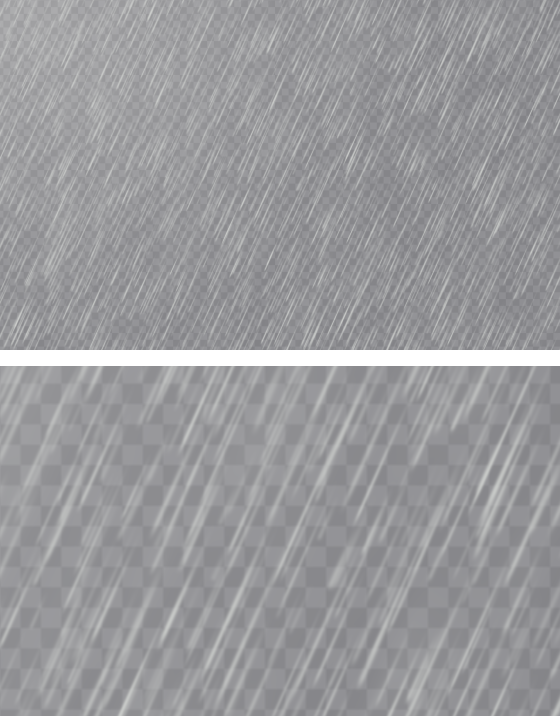
Top: the whole. Bottom: its middle third, enlarged.
A Shadertoy shader for this texture:

```glsl
// Slanted pale rain streaks over a softly lit grey checkerboard.

const float CHECK_SIZE = 0.0194;
const float CHECK_SOFTNESS = 0.0013;
const float CHECK_CONTRAST = 0.022;
const vec3 LIGHT_GREY = vec3(0.650, 0.650, 0.658);
const vec3 DARK_GREY = vec3(0.533, 0.533, 0.549);

const vec3 RAIN_COLOR = vec3(0.845, 0.855, 0.840);
const float RAIN_ANGLE = 0.42;     // lean from the vertical, in radians
const int RAIN_LAYERS = 8;
const float FAR_LENGTH = 0.12;     // cell length of the farthest layer
const float NEAR_LENGTH = 0.26;    // cell length of the nearest layer
const float COLUMN_WIDTH = 0.027;
const float FAR_OPACITY = 0.34;
const float NEAR_OPACITY = 0.66;
const float HAZE_OPACITY = 0.10;

float hash(vec2 p) {
    vec3 q = fract(vec3(p.xyx) * 0.1031);
    q += dot(q, q.yzx + 33.33);
    return fract((q.x + q.y) * q.z);
}

float noise(vec2 p) {
    vec2 cell = floor(p);
    vec2 f = fract(p);
    f = f * f * (3.0 - 2.0 * f);
    float low = mix(hash(cell), hash(cell + vec2(1.0, 0.0)), f.x);
    float high = mix(hash(cell + vec2(0.0, 1.0)), hash(cell + 1.0), f.x);
    return mix(low, high, f.y);
}

// Checkerboard of -1 and 1 with smoothed edges
float checker(vec2 p, float pixel) {
    vec2 wave = abs(fract(p / CHECK_SIZE * 0.5) * 2.0 - 1.0) - 0.5;
    float edge = max(CHECK_SOFTNESS, 0.5 * pixel);
    vec2 square = clamp(wave * CHECK_SIZE / edge, -1.0, 1.0);
    return square.x * square.y;
}

// One layer of streaks; rain.x runs across the fall and rain.y along it
float rainLayer(vec2 rain, float depth, float seed, float pixel) {
    float cellLength = mix(FAR_LENGTH, NEAR_LENGTH, depth);
    rain += vec2(seed * 3.17, seed * 5.71) + 10.0;
    float column = floor(rain.x / COLUMN_WIDTH);
    rain.y += hash(vec2(column, seed)) * cellLength;
    vec2 id = vec2(column, floor(rain.y / cellLength));
    vec2 local = rain - id * vec2(COLUMN_WIDTH, cellLength);
    vec2 key = id + seed * 37.0;

    // Streaks gather in loose showers
    float shower = noise(id * vec2(COLUMN_WIDTH, cellLength) * 6.0 + seed);
    float present = step(hash(key + 1.3), mix(0.35, 1.0, shower));

    float streakLength = cellLength * mix(0.35, 0.95, hash(key + 7.9));
    float start = (cellLength - streakLength) * hash(key + 13.1);
    float center = COLUMN_WIDTH * mix(0.2, 0.8, hash(key + 21.7));
    float width = mix(0.0013, 0.0021, hash(key + 31.3));
    float spread = max(width, 0.45 * pixel);

    // Bright lower tip, long fading tail
    float t = (local.y - start) / streakLength;
    float profile = smoothstep(0.0, 0.14, t) * (1.0 - smoothstep(0.25, 1.0, t));
    float offset = (local.x - center) / spread;
    float line = exp(-0.5 * offset * offset) * width / spread;
    float strength = mix(0.35, 1.0, hash(key + 43.9));
    return present * profile * line * strength;
}

void mainImage(out vec4 fragColor, in vec2 fragCoord) {
    float pixel = 1.0 / iResolution.y;
    vec2 p = fragCoord * pixel;
    vec2 uv = fragCoord / iResolution.xy;

    // Background lit from the upper left
    float shade = smoothstep(-0.15, 0.95, length((uv - vec2(0.0, 1.0)) * vec2(1.0, 0.75)));
    vec3 color = mix(LIGHT_GREY, DARK_GREY, shade);
    color += CHECK_CONTRAST * checker(p, pixel);

    // Rain axes
    float s = sin(RAIN_ANGLE);
    float c = cos(RAIN_ANGLE);
    vec2 rain = vec2(c * p.x - s * p.y, s * p.x + c * p.y);

    // Faint mist drawn out along the fall
    float haze = noise(rain * vec2(28.0, 7.0) + 40.0);
    color = mix(color, RAIN_COLOR, HAZE_OPACITY * haze * haze);

    // Streaks from far to near
    for (int i = 0; i < RAIN_LAYERS; i++) {
        float depth = float(i) / float(RAIN_LAYERS - 1);
        float opacity = mix(FAR_OPACITY, NEAR_OPACITY, depth);
        float streak = rainLayer(rain, depth, float(i) + 1.0, pixel);
        color = mix(color, RAIN_COLOR, opacity * streak);
    }

    fragColor = vec4(color, 1.0);
}
```
